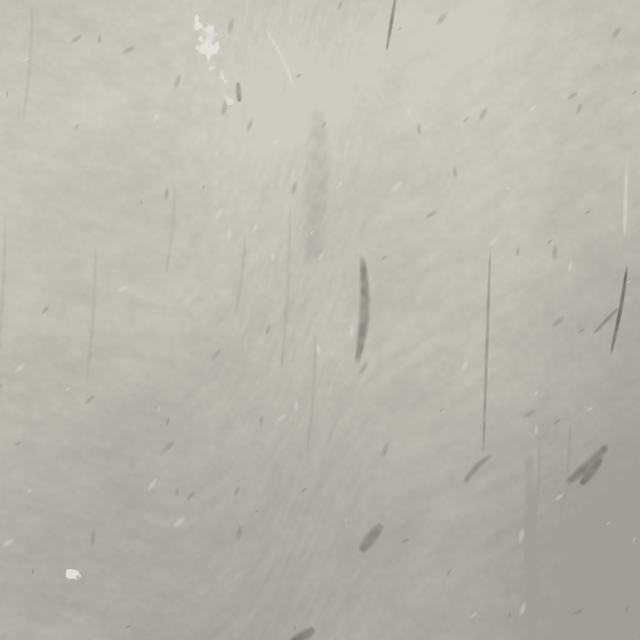
Write a WebGL 1 fragment shader that draws this texture.

```glsl
precision highp float;
// Worn grey painted wall: a soft light falloff and cloudy stains under fine,
// slanted grain, marked by dark gouges, thin scratches, pale scuffs and flecks.
// Noise makes the paint; tapered strokes and hashed cells make the damage.
uniform vec2 u_resolution;

#define LIGHT vec3(0.782, 0.772, 0.733)
#define MID vec3(0.722, 0.711, 0.680)
#define DARK vec3(0.668, 0.657, 0.636)
#define GOUGE vec3(0.42, 0.41, 0.39)
#define CHIP vec3(0.90, 0.895, 0.87)
#define STAIN_AMOUNT 0.75
#define GRAIN_AMOUNT 0.42
#define FLECK_CELLS 26.0
#define FLECK_SHARE 0.16

float hash(vec2 p) {
  vec3 q = fract(vec3(p.xyx) * 0.1031);
  q += dot(q, q.yzx + 33.33);
  return fract((q.x + q.y) * q.z);
}

float noise(vec2 p) {
  vec2 i = floor(p), f = fract(p);
  f = f * f * (3.0 - 2.0 * f);
  return mix(mix(hash(i), hash(i + vec2(1, 0)), f.x),
             mix(hash(i + vec2(0, 1)), hash(i + vec2(1, 1)), f.x), f.y);
}

float fbm(vec2 p) {
  float sum = 0.0, gain = 0.5;
  for (int i = 0; i < 4; i++) {
    sum += gain * noise(p);
    p = mat2(1.6, 1.2, -1.2, 1.6) * p + 7.3;
    gain *= 0.5;
  }
  return sum / 0.9375;
}

vec2 rotate(vec2 p, float a) {
  return vec2(cos(a) * p.x + sin(a) * p.y, cos(a) * p.y - sin(a) * p.x);
}

// Tapered, bowed, unevenly pressed stroke from a to b
float stroke(vec2 p, vec2 a, vec2 b, float width, float bow) {
  vec2 d = b - a, q = p - a;
  float len = length(d);
  vec2 dir = d / len;
  float along = dot(q, dir) / len;
  float arch = sin(3.14159 * clamp(along, 0.0, 1.0));
  float across = abs(dot(q, vec2(-dir.y, dir.x)) - bow * arch);
  float reach = width * (0.45 + 0.55 * arch);
  float ends = smoothstep(-0.02, 0.1, along) * (1.0 - smoothstep(0.9, 1.02, along));
  float pressure = 0.6 + 0.5 * noise(p * 90.0);
  return ends * pressure * (1.0 - smoothstep(reach * 0.3, reach * 1.2 + 0.0015, across));
}

// Sparse slanted specks: x = dark, y = pale
vec2 flecks(vec2 p) {
  vec2 sum = vec2(0), cell = floor(p * FLECK_CELLS);
  for (int j = -1; j <= 1; j++) for (int i = -1; i <= 1; i++) {
    vec2 id = cell + vec2(i, j);
    float on = step(hash(id + 3.7), FLECK_SHARE);
    vec2 q = p * FLECK_CELLS - id - vec2(hash(id + 11.0), hash(id + 29.0));
    q = rotate(q, 0.4 + 1.3 * hash(id + 47.0));
    float size = 0.06 + 0.13 * hash(id + 61.0);
    float spot = on * (1.0 - smoothstep(0.3, 1.3, length(q * vec2(0.55, 1.5)) / size));
    sum += spot * (hash(id + 83.0) < 0.6 ? vec2(1, 0) : vec2(0, 1));
  }
  return sum;
}

// Ragged patch of missing paint
float scuff(vec2 p, vec2 center, vec2 size, float angle) {
  float r = length(rotate(p - center, angle) / size);
  float rag = noise(p * 75.0) * 0.6 + noise(p * 150.0) * 0.4;
  return smoothstep(0.5, 0.72, rag + 0.2 - 0.38 * r * r);
}

void main() {
  vec2 p = gl_FragCoord.xy / u_resolution;

  // Light falloff, stains and grain as one tone: 0 dark, 0.5 mid, 1 light
  float tone = -0.08 + 1.2 * smoothstep(-0.05, 0.95, p.y);
  tone -= 0.55 * smoothstep(0.68, 1.05, p.x) * (1.2 - 0.5 * p.y);
  tone -= 0.4 * (1.0 - smoothstep(0.0, 0.45, length(p - vec2(0.0, 1.0))));
  tone += 0.16 * (1.0 - smoothstep(0.0, 0.6, p.x));
  tone += STAIN_AMOUNT * (fbm(rotate(p, 0.5) * vec2(4.0, 6.0) + 5.0) - 0.5);
  vec2 g = rotate(p, mix(-0.25, 0.6, smoothstep(0.25, 0.6, p.x)));
  tone += GRAIN_AMOUNT * (fbm(g * vec2(28.0, 62.0)) - 0.5);
  tone += 0.16 * (noise(p * 130.0) - 0.5);

  // Broad smears and faint long vertical streaks
  tone -= 0.4 * stroke(p, vec2(0.495, 0.84), vec2(0.485, 0.58), 0.022, 0.006);
  tone -= 0.3 * stroke(p, vec2(0.825, 0.30), vec2(0.835, -0.05), 0.011, 0.0);
  for (int i = 0; i < 9; i++) {
    float k = float(i);
    vec2 top = vec2(hash(vec2(k, 5.0)), 0.2 + 0.8 * hash(vec2(k, 9.0)));
    vec2 fall = vec2(-0.015, -0.12 - 0.2 * hash(vec2(k, 13.0)));
    tone -= 0.28 * stroke(p, top, top + fall, 0.003, 0.004);
  }
  tone = clamp(tone, -0.35, 1.2);
  vec3 color = tone < 0.5 ? mix(DARK, MID, tone * 2.0) : mix(MID, LIGHT, tone * 2.0 - 1.0);

  // Gouges and thin scratches
  float cut = 0.62 * stroke(p, vec2(0.566, 0.602), vec2(0.557, 0.428), 0.0085, 0.008);
  cut = max(cut, 0.4 * stroke(p, vec2(0.766, 0.61), vec2(0.755, 0.29), 0.0022, 0.0));
  cut = max(cut, 0.4 * stroke(p, vec2(0.77, 0.29), vec2(0.725, 0.245), 0.005, -0.004));
  cut = max(cut, 0.85 * stroke(p, vec2(0.98, 0.585), vec2(0.954, 0.445), 0.0028, 0.002));
  cut = max(cut, 0.45 * stroke(p, vec2(0.967, 0.52), vec2(0.927, 0.478), 0.0025, 0.0));
  cut = max(cut, 0.65 * stroke(p, vec2(0.95, 0.305), vec2(0.885, 0.245), 0.009, 0.003));
  cut = max(cut, 0.8 * stroke(p, vec2(0.94, 0.285), vec2(0.907, 0.242), 0.008, 0.0));
  cut = max(cut, 0.5 * stroke(p, vec2(0.597, 0.182), vec2(0.563, 0.137), 0.01, 0.0));
  cut = max(cut, 0.8 * stroke(p, vec2(0.492, 0.018), vec2(0.45, -0.01), 0.009, 0.0));
  cut = max(cut, 0.6 * stroke(p, vec2(0.619, 1.01), vec2(0.604, 0.92), 0.0025, 0.0));
  cut = max(cut, 0.6 * stroke(p, vec2(0.372, 0.872), vec2(0.374, 0.84), 0.004, 0.0));

  // Chips, pale scratches and flecks
  float chip = 0.85 * scuff(p, vec2(0.325, 0.93), vec2(0.02, 0.05), 0.25);
  chip = max(chip, 0.6 * scuff(p, vec2(0.352, 0.865), vec2(0.012, 0.04), 0.3));
  chip = max(chip, 0.9 * scuff(p, vec2(0.114, 0.102), vec2(0.014, 0.011), 0.0));
  chip = max(chip, 0.4 * stroke(p, vec2(0.415, 0.955), vec2(0.46, 0.86), 0.003, 0.004));
  chip = max(chip, 0.4 * stroke(p, vec2(0.979, 0.75), vec2(0.976, 0.63), 0.003, 0.0));
  vec2 speck = flecks(p);
  color = mix(color, GOUGE, clamp(max(cut, 0.24 * speck.x), 0.0, 1.0));
  color = mix(color, CHIP, clamp(max(chip, 0.32 * speck.y), 0.0, 1.0));
  gl_FragColor = vec4(color, 1.0);
}
```
